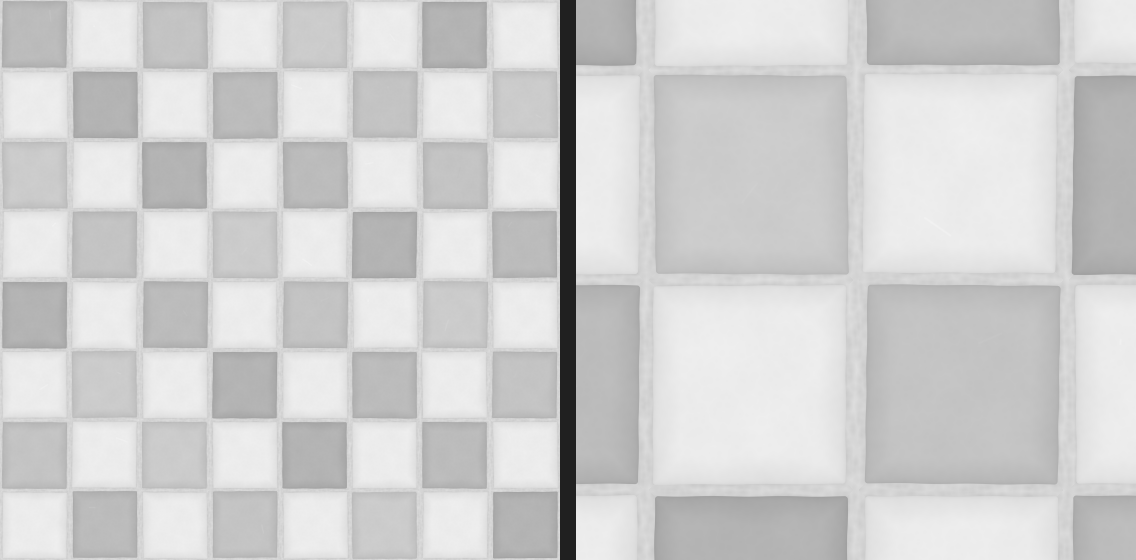
Left: the whole. Right: its middle third, enlarged.
Reproduce this pattern procedurally as a Shadertoy shader.

```glsl
// Checkered mosaic of pale and grey ceramic tiles set in rough light grout.

vec2 hash2(vec2 p) {
    vec3 h = fract(p.xyx * vec3(0.1031, 0.1030, 0.0973));
    h += dot(h, h.yzx + 33.33);
    return fract((h.xx + h.yz) * h.zy);
}

// Distance to the nearest scattered point, wrapping after a whole period
float cellular(vec2 uv, vec2 period) {
    vec2 p = uv * period, id = floor(p), f = fract(p);
    float nearest = 2.0;
    for (int y = -1; y <= 1; y++)
    for (int x = -1; x <= 1; x++) {
        vec2 o = vec2(x, y);
        nearest = min(nearest, length(o + hash2(mod(id + o, period)) - f));
    }
    return nearest;
}

float roundedBox(vec2 p, vec2 halfSize, float radius) {
    vec2 q = abs(p) - halfSize + radius;
    return length(max(q, 0.0)) + min(max(q.x, q.y), 0.0) - radius;
}

// Pale on even squares, four greys stepping along diagonals on odd ones
float tileShade(vec2 id) {
    float grey = mod(floor(id.x / 2.0) + id.y + 1.0 + floor(id.y / 4.0), 4.0);
    return mod(id.x + id.y, 2.0) < 0.5 ? 0.925 : 0.705 + 0.031 * grey;
}

// Short faint scratch at a random place and angle
float scratch(vec2 p, vec2 seed, float blur) {
    vec2 r = hash2(seed + 41.0);
    float a = 6.2832 * r.x;
    p -= (hash2(seed + 73.0) - 0.5) * 0.6;
    p = mat2(cos(a), -sin(a), sin(a), cos(a)) * p;
    p.x -= clamp(p.x, -0.08 * r.y, 0.08 * r.y);
    return 1.0 - smoothstep(0.0, 0.004 + blur, length(p));
}

void mainImage(out vec4 fragColor, in vec2 fragCoord) {
    vec2 uv = fragCoord / iResolution.xy;
    vec2 id = mod(floor(uv * 8.0), 8.0);
    vec2 p = fract(uv * 8.0) - 0.5;
    float pixel = 8.0 / iResolution.y;

    // Each tile is set slightly off centre, skewed and wavy at the rim
    vec2 rnd = hash2(id + 7.0), tilt = hash2(id + 19.0) - 0.5;
    vec2 q = p - (rnd - 0.5) * 0.018;
    q += q.yx * tilt * vec2(0.03, 0.02);
    q += 0.0015 * sin(q.yx * vec2(23.0, 19.0) + rnd * 6.28);
    float d = roundedBox(q, vec2(0.459, 0.473), 0.015);
    float depth = max(-d, 0.0);

    // Grout with streaks along each joint and fine pitting
    bool upright = abs(p.x) - 0.459 > abs(p.y) - 0.473;
    float streak = cellular(uv, upright ? vec2(256.0, 56.0) : vec2(56.0, 256.0));
    float pits = cellular(uv, vec2(192.0));
    float grout = 0.84 + 0.045 * (streak - 0.45) + 0.035 * (pits - 0.45);
    grout -= 0.035 * exp(-max(d, 0.0) / 0.012);

    // Glaze darkens towards the rim, with a soft inset and faint clouding
    float tile = tileShade(id);
    tile -= 0.035 * (1.0 - smoothstep(0.015, 0.15, depth + 0.008 * sin(9.0 * (p.x - p.y) + 6.28 * rnd.x)));
    tile -= 0.045 * exp(-depth / 0.014);
    tile += 0.004 * sin(11.0 * p.x + 6.28 * rnd.x) * sin(9.0 * p.y + 6.28 * rnd.y);
    tile += 0.010 * (cellular(uv, vec2(48.0)) - 0.45) + 0.008 * (pits - 0.45);
    tile += 0.03 * scratch(q, id, pixel) * (rnd.y - 0.3);

    float mask = smoothstep(-0.6, 0.6, d / pixel);
    fragColor = vec4(vec3(mix(tile, grout, mask)), 1.0);
}
```
